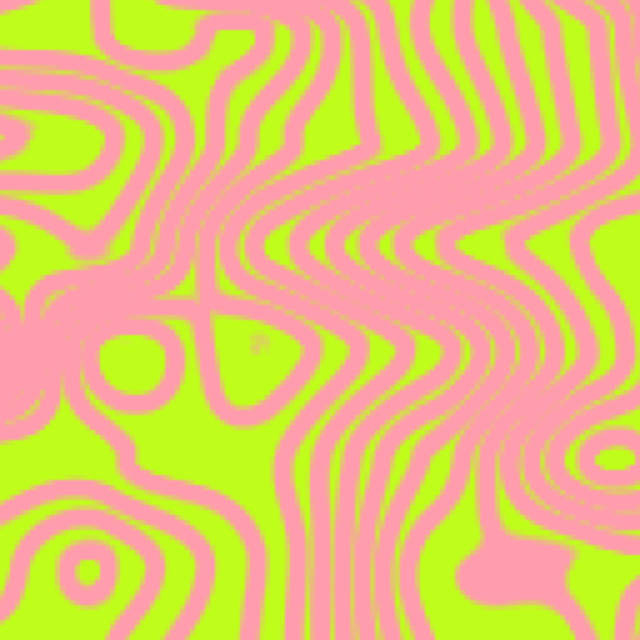
This pattern is drawn by a Shadertoy shader. Its source:

```glsl
const vec3 PINK = vec3(1.0, 0.61, 0.68);
const vec3 LIME = vec3(0.75, 0.995, 0.105);

const float CELLS = 128.0;       // mosaic cells across the canvas
const float LINE_COUNT = 13.0;   // contour lines across the canvas
const float LINE_WIDTH = 0.031;
const float EDGE_BLUR = 0.0095;

float hash(vec2 p) {
    vec3 q = fract(p.xyx * vec3(0.1031, 0.1030, 0.0973));
    q += dot(q, q.yzx + 33.33);
    return fract((q.x + q.y) * q.z);
}

float valueNoise(vec2 p) {
    vec2 cell = floor(p), t = fract(p);
    t = t * t * (3.0 - 2.0 * t);
    float low = mix(hash(cell), hash(cell + vec2(1, 0)), t.x);
    float high = mix(hash(cell + vec2(0, 1)), hash(cell + vec2(1, 1)), t.x);
    return mix(low, high, t.y);
}

// Height field: a slope to the right, bent by noise and a slow sway
float height(vec2 p, float slope, float bend) {
    float sway = 0.7 * sin(3.0 * p.x + 5.0 * p.y);
    return slope * p.x + bend * valueNoise(p * vec2(4.0, 6.0) + 17.3) + sway;
}

// Coverage of contour lines with an even stroke width
float contours(vec2 p, float width, float blur) {
    const vec2 STEP = vec2(0.002, 0.0);
    float bend = 7.5;
    float h = height(p, LINE_COUNT, bend);
    vec2 gradient = vec2(height(p + STEP.xy, LINE_COUNT, bend),
                         height(p + STEP.yx, LINE_COUNT, bend)) - h;
    float steepness = max(length(gradient) / STEP.x, 6.0);
    float distanceToLine = abs(fract(h) - 0.5) / steepness;
    return clamp(0.5 + (0.5 * width - distanceToLine) / blur, 0.0, 1.0);
}

float cellCoverage(vec2 cell) {
    return contours((cell + 0.5) / CELLS, LINE_WIDTH, EDGE_BLUR);
}

// Mosaic of cells whose borders melt softly into each other
float softMosaic(vec2 p) {
    vec2 grid = p * CELLS - 0.5;
    vec2 cell = floor(grid);
    vec2 t = smoothstep(0.15, 0.85, fract(grid));
    float low = mix(cellCoverage(cell), cellCoverage(cell + vec2(1, 0)), t.x);
    float high = mix(cellCoverage(cell + vec2(0, 1)), cellCoverage(cell + vec2(1, 1)), t.x);
    return mix(low, high, t.y);
}

void mainImage(out vec4 fragColor, in vec2 fragCoord) {
    vec2 p = fragCoord / iResolution.y;
    fragColor = vec4(mix(LIME, PINK, softMosaic(p)), 1.0);
}
```
